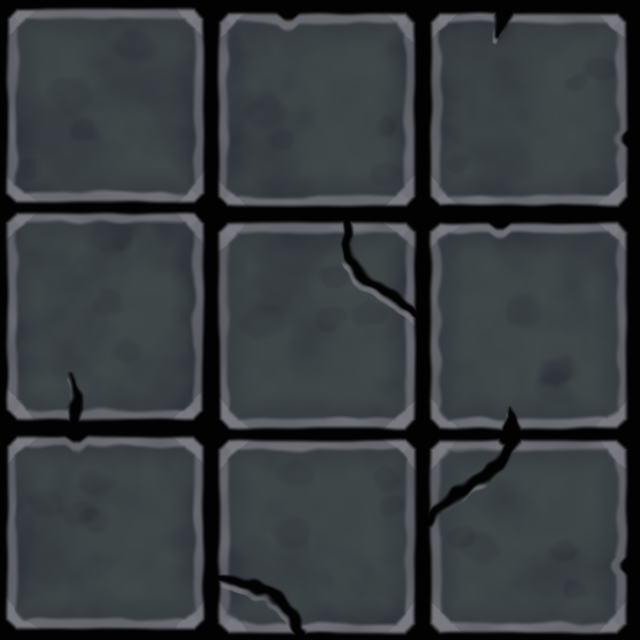
Give the GLSL for this texture, as a three.js fragment shader.

```glsl
// Three by three dark slate tiles with worn bevels, chips and cracks over black gaps.
#define TILES 3.0
#define PITCH 0.3307
#define HALF_WIDTH 0.154
#define BEVEL 0.0145
#define CORNER_CUT 0.015
#define EDGE_SOFT 0.003
#define GAP_COLOR vec3(0.008, 0.009, 0.011)
#define FACE_COLOR vec3(0.245, 0.275, 0.283)
#define SHADE_COLOR vec3(0.195, 0.215, 0.238)
#define RIM_COLOR vec3(0.345, 0.35, 0.38)
#define LIGHT_COLOR vec3(0.47, 0.475, 0.505)

varying vec2 vUv;

float hash(vec2 p) {
  vec3 q = fract(p.xyx * vec3(0.1031, 0.1030, 0.0973));
  q += dot(q, q.yzx + 33.33);
  return fract((q.x + q.y) * q.z);
}

float noise(vec2 p) {
  vec2 i = floor(p), f = fract(p);
  f = f * f * (3.0 - 2.0 * f);
  return mix(mix(hash(i), hash(i + vec2(1.0, 0.0)), f.x),
             mix(hash(i + vec2(0.0, 1.0)), hash(i + 1.0), f.x), f.y);
}

float fbm(vec2 p) {
  float sum = 0.0, amp = 0.5;
  for (int i = 0; i < 4; i++) {
    sum += amp * noise(p);
    p = p * 2.03 + 17.0;
    amp *= 0.5;
  }
  return sum / 0.9375;
}

// Distance to a bent, tapering crack; bend = (bow, skew), width = half width at each end
float crack(vec2 p, vec2 a, vec2 b, vec2 bend, vec2 width) {
  float len = length(b - a);
  vec2 dir = (b - a) / len, rel = p - a;
  float t = dot(rel, dir) / len, h = clamp(t, 0.0, 1.0);
  float offset = bend.x * sin(3.1416 * h) + bend.y * sin(6.2832 * h);
  offset += 0.009 * (noise(p * 55.0) - 0.5);
  float across = dot(rel, vec2(-dir.y, dir.x)) - offset;
  return length(vec2(across, (t - h) * len)) - mix(width.x, width.y, h);
}

float cracks(vec2 p) {
  // Long breaks across corners
  float d = crack(p, vec2(0.544, 0.656), vec2(0.655, 0.508), vec2(-0.033, -0.009), vec2(0.0075, 0.006));
  d = min(d, crack(p, vec2(0.803, 0.313), vec2(0.668, 0.184), vec2(0.006, 0.007), vec2(0.010, 0.005)));
  d = min(d, crack(p, vec2(0.339, 0.096), vec2(0.469, 0.012), vec2(0.026, -0.003), vec2(0.006, 0.009)));
  // Short splits and notches
  d = min(d, crack(p, vec2(0.117, 0.340), vec2(0.109, 0.415), vec2(-0.006, 0.0), vec2(0.010, 0.001)));
  d = min(d, crack(p, vec2(0.792, 0.988), vec2(0.778, 0.944), vec2(0.0), vec2(0.015, 0.003)));
  return min(d, crack(p, vec2(0.797, 0.322), vec2(0.800, 0.361), vec2(0.0), vec2(0.019, 0.001)));
}

void main() {
  vec2 uv = vUv;

  // Tile index and local position; the left column sits higher
  float col = min(floor(uv.x * TILES), TILES - 1.0);
  float left = 1.0 - step(0.5, col);
  float rowY = uv.y - 0.0143 * left;
  float row = step(0.319, rowY) + step(0.664, rowY);
  float middle = 1.0 - abs(row - 1.0);
  vec2 id = vec2(col, row);
  vec2 center = vec2(0.1647 + PITCH * col, 0.1615 + 0.3338 * row - 0.0043 * middle);
  center.y += left * (0.006 + 0.008 * middle);
  vec2 p = uv - center;
  vec2 halfSize = vec2(HALF_WIDTH, 0.151 + 0.0105 * middle);

  // Wavering sides, with chips in the top and right edges
  vec2 inset = halfSize - abs(p);
  inset += 0.004 * (vec2(noise(uv * 24.0), noise(uv * 24.0 + 71.0)) - 0.5);
  float topChip = step(mod(col + row, 3.0), 0.5) * step(0.0, p.y);
  float rightChip = step(1.5, col) * (1.0 - middle) * step(0.0, p.x);
  inset.y -= topChip * 0.009 * (1.0 - smoothstep(0.003, 0.020, abs(p.x + 0.045)));
  inset.x -= rightChip * 0.008 * (1.0 - smoothstep(0.002, 0.016, abs(p.y + 0.046)));

  float side = min(inset.x, inset.y);
  float diagonal = inset.x + inset.y;
  float outer = min(side, (diagonal - CORNER_CUT) * 0.707);
  float bevel = BEVEL * (0.8 + 0.45 * noise(uv * 32.0 + 9.0));
  float inner = min(side - bevel, (diagonal - 2.0 * bevel - CORNER_CUT) * 0.707);

  // Stone face: soft mottling, darker border and smudges
  float shade = smoothstep(0.42, 0.78, fbm(uv * 9.0 + id * 5.0)) * 0.6;
  shade += 0.55 * (1.0 - smoothstep(0.0, 0.045, inner));
  for (int i = 0; i < 4; i++) {
    vec2 seed = id * 7.0 + float(i) * 3.7 + 2.0;
    vec2 spot = (vec2(hash(seed), hash(seed + 41.0)) - 0.5) * 0.25;
    float radius = 0.016 + 0.022 * hash(seed + 13.0);
    float reach = length((p - spot) * vec2(1.0, 1.25)) + 0.014 * (noise(uv * 45.0) - 0.5);
    shade += 0.4 * (1.0 - smoothstep(radius * 0.6, radius * 1.15, reach));
  }
  vec3 color = mix(FACE_COLOR, SHADE_COLOR, clamp(shade, 0.0, 1.15));
  color += 0.012 * (noise(uv * 38.0) - 0.5);

  // Bevel: cool sides, lighter top and bottom, bright corner facets
  float horizontal = smoothstep(-0.004, 0.004, inset.x - inset.y);
  float light = 0.15 + 0.3 * horizontal + 0.5 * (noise(uv * 20.0 + 33.0) - 0.4);
  float facet = 1.0 - smoothstep(-0.002, 0.004, diagonal - 2.0 * bevel - CORNER_CUT);
  light = clamp(light + 0.65 * facet, 0.0, 1.0);
  vec3 rimColor = mix(RIM_COLOR, LIGHT_COLOR, light);
  color = mix(color, rimColor, 1.0 - smoothstep(-0.004, 0.005, inner));

  // Broken lip catching light just below each crack
  float split = cracks(uv);
  float lip = 1.0 - smoothstep(-0.002, 0.003, cracks(uv + vec2(0.004, 0.009)));
  color = mix(color, LIGHT_COLOR, lip * smoothstep(0.35, 0.65, noise(uv * 28.0 + 5.0)) * 0.8);

  // Cut the gaps and cracks, with a dark worn edge
  color *= mix(0.55, 1.0, smoothstep(0.0, 0.006, min(outer, split)));
  float stone = smoothstep(-EDGE_SOFT, EDGE_SOFT, min(outer, split));
  gl_FragColor = vec4(mix(GAP_COLOR, color, stone), 1.0);
}
```
